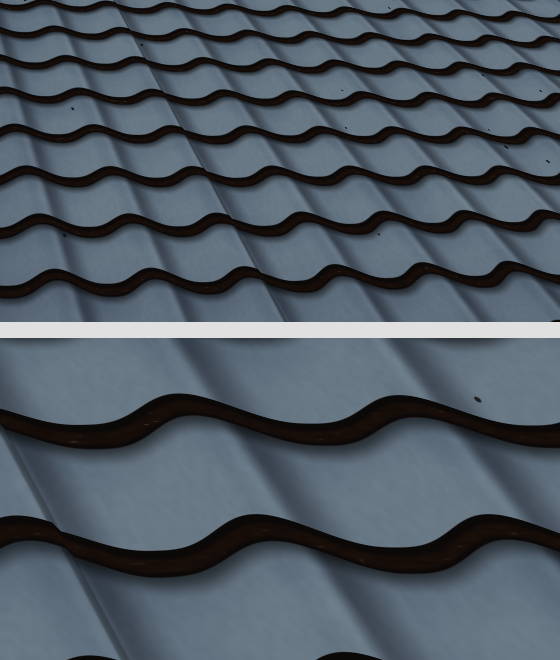
Top: the whole. Bottom: its middle third, enlarged.
A WebGL 1 fragment shader for this texture:

```glsl
precision highp float;
uniform vec2 u_resolution;

const float TAU = 6.28318;
const vec3 LIGHT = vec3(0.41, 0.47, 0.52);
const vec3 MID = vec3(0.33, 0.39, 0.45);
const vec3 SLATE = vec3(0.25, 0.30, 0.37);
const vec3 DEEP = vec3(0.16, 0.19, 0.23);
const vec3 SOOT = vec3(0.045, 0.03, 0.03);
const vec3 BROWN = vec3(0.095, 0.055, 0.035);

float hash(vec2 p) {
  return fract(sin(dot(p, vec2(127.1, 311.7))) * 43758.5453);
}

float noise(vec2 p) {
  vec2 i = floor(p);
  vec2 f = fract(p);
  f = f * f * (3.0 - 2.0 * f);
  return mix(mix(hash(i), hash(i + vec2(1.0, 0.0)), f.x),
             mix(hash(i + vec2(0.0, 1.0)), hash(i + vec2(1.0, 1.0)), f.x), f.y);
}

// Canvas point (y down) to roof coordinates: x = column, y = row
vec2 roofCoords(vec2 p) {
  vec2 colAxis = vec2(0.2023, 0.005) - 0.01 * p;
  vec2 rowAxis = vec2(0.025, 0.08) + 0.05 * p;
  vec2 r = p - vec2(-0.0568, 0.0136);
  float det = colAxis.x * rowAxis.y - rowAxis.x * colAxis.y;
  return vec2(r.x * rowAxis.y - rowAxis.x * r.y,
              colAxis.x * r.y - colAxis.y * r.x) / det;
}

// Rolled profile with narrow crests, broad pans and one sheet overlap
float waveOffset(vec2 q, float seam) {
  float crest = pow(0.5 + 0.5 * cos(TAU * q.x), 1.3);
  float past = q.x - seam;
  float lap = 0.06 * smoothstep(0.0, 0.02, past) * exp(-5.0 * max(past, 0.0));
  return 0.12 - 0.26 * crest + lap + 0.025 * (noise(q * vec2(0.9, 0.6)) - 0.5);
}

// Painted surface: u across the tile, t down from the upper edge
vec3 tileColor(float u, float t, vec2 q, vec2 cell) {
  float sheen = 0.2 + 0.55 * smoothstep(0.2, 0.75, t)
              + 0.35 * smoothstep(0.3, 0.65, u) * (1.0 - smoothstep(0.85, 1.0, u))
              + 0.5 * (noise(q * vec2(2.0, 1.5)) - 0.5)
              + 0.2 * (hash(cell) - 0.5);
  vec3 col = mix(MID, LIGHT, clamp(sheen, 0.0, 1.0));

  // Groove beside the roll, with a faint glint along its ridge
  float groove = smoothstep(0.10, 0.18, u) * (1.0 - smoothstep(0.18, 0.38, u));
  float glint = smoothstep(0.03, 0.09, u) * (1.0 - smoothstep(0.09, 0.14, u));
  col = mix(col, DEEP, groove * mix(0.85, 0.55, t));
  col += 0.025 * glint;

  // Shade cast by the overhanging edge
  return col * mix(0.42, 1.0, smoothstep(0.17, 0.36, t));
}

// Cut edge: dark lip and base around a mottled brown face
vec3 edgeColor(float t, float width, vec2 q) {
  float s = t / width;
  float face = smoothstep(0.2, 0.45, s) * (1.0 - smoothstep(0.7, 0.95, s));
  float rust = noise(q * vec2(22.0, 40.0));
  vec3 col = mix(SOOT, BROWN, face * (0.5 + 0.7 * rust));
  return col + 0.12 * face * smoothstep(0.86, 1.0, rust) * noise(q * 5.0);
}

// Sparse debris, one possible speck per cell
float specks(vec2 q) {
  vec2 cell = floor(q * 2.0);
  vec2 spot = 0.25 + 0.5 * vec2(hash(cell + 3.1), hash(cell + 7.7));
  float d = length((fract(q * 2.0) - spot) * vec2(1.0, 0.5));
  float radius = 0.025 + 0.03 * hash(cell + 5.3);
  return step(0.95, hash(cell)) * (1.0 - smoothstep(0.5 * radius, radius, d));
}

void main() {
  vec2 p = vec2(gl_FragCoord.x, u_resolution.y - gl_FragCoord.y) / u_resolution.y;
  vec2 q = roofCoords(p);
  float depth = 1.0 + 0.01 * q.x - 0.05 * q.y;
  float aa = depth / (u_resolution.y * (0.08 + 0.05 * p.y));

  // Split the waved rows into edge and tile
  float seam = 2.13;
  float row = q.y - waveOffset(q, seam) + 0.1;
  float t = fract(row);
  vec2 cell = vec2(floor(q.x), floor(row));
  float width = 0.19 + 0.025 * (noise(vec2(q.x * 3.0, cell.y * 4.7)) - 0.5);

  vec3 col = tileColor(fract(q.x), t, q, cell);
  float dim = 0.35 * smoothstep(0.65, 1.0, p.y) + 0.25 * (1.0 - smoothstep(0.0, 0.3, p.x));
  col *= mix(vec3(1.0), SLATE / MID, dim);

  // Sheet overlap, fine grain and debris
  float seamLine = 1.0 - smoothstep(0.008, 0.025, abs(q.x - seam));
  col *= 1.0 - 0.3 * seamLine;
  col *= 0.98 + 0.04 * noise(q * vec2(40.0, 18.0));
  col = mix(col, SOOT, 0.8 * specks(q));

  float lower = 1.0 - smoothstep(width - aa, width + aa, t);
  float upper = smoothstep(1.0 - 1.5 * aa, 1.0, t);
  col = mix(col, edgeColor(t, width, q), lower);
  col = mix(col, SOOT, upper);
  gl_FragColor = vec4(col, 1.0);
}
```
